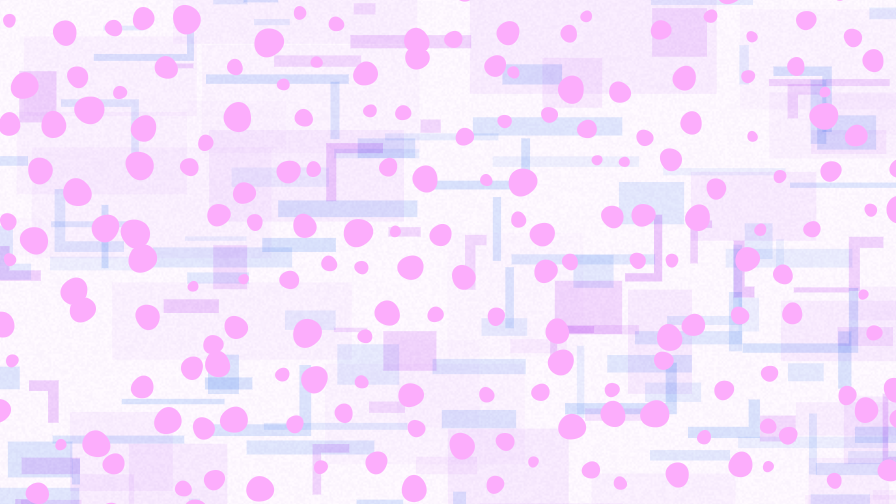
Write a Shadertoy shader that draws this pattern.

```glsl
// Pink confetti dots over a paper ground of translucent lilac and blue bars.
// Each layer is a jittered grid of boxes (some with an L-shaped leg) whose
// inks multiply; wobbly discs and a fine paper grain finish the pattern.

const vec3 PAPER  = vec3(0.992, 0.968, 0.997);
const vec3 WASH   = vec3(0.965, 0.915, 0.995);
const vec3 BLUE   = vec3(0.850, 0.905, 0.988);
const vec3 VIOLET = vec3(0.930, 0.800, 0.985);
const vec3 DOT    = vec3(0.990, 0.680, 0.990);

const float DOT_CELL   = 0.100;   // grid spacing, in canvas heights
const float DOT_MIN    = 0.010;
const float DOT_MAX    = 0.029;
const float DOT_JITTER = 0.74;
const float DOT_FILL   = 0.96;
const float GRAIN_FREQ = 270.0;
const float GRAIN      = 0.035;
const float CLUSTER    = 3.2;     // frequency of dense and empty regions

// Four random values per lattice point, without sine
vec4 hash4(vec2 p) {
    vec4 q = fract(p.xyxy * vec4(0.1031, 0.1030, 0.0973, 0.1099));
    q += dot(q, q.wzxy + 33.33);
    return fract((q.xxyz + q.yzzw) * q.zywx);
}

float valueNoise(vec2 p) {
    vec2 i = floor(p), f = fract(p);
    f = f * f * (3.0 - 2.0 * f);
    float low  = mix(hash4(i).x, hash4(i + vec2(1, 0)).x, f.x);
    float high = mix(hash4(i + vec2(0, 1)).x, hash4(i + vec2(1, 1)).x, f.x);
    return mix(low, high, f.y);
}

float boxDistance(vec2 p, vec2 halfSize) {
    vec2 d = abs(p) - halfSize;
    return max(d.x, d.y);
}

// Coverage of a shape with a one-pixel soft edge
float cover(float d) {
    return clamp(0.5 - d * iResolution.y, 0.0, 1.0);
}

// Multiplicative tint of scattered boxes; leg > 0 turns bars into L shapes
vec3 boxLayer(vec2 p, vec2 cell, vec2 minHalf, vec2 maxHalf, float leg,
              float density, vec2 strength, vec3 ink, float seed) {
    vec3 tint = vec3(1.0);
    vec2 home = floor(p / cell);
    for (int y = -1; y <= 1; y++)
    for (int x = -1; x <= 1; x++) {
        vec2 id = home + vec2(x, y);
        vec4 place = hash4(id + seed);
        vec4 style = hash4(id + seed + 57.0);
        float crowd = 2.0 * valueNoise(id * cell * CLUSTER + 11.0);
        if (style.x > density * crowd) continue;

        vec2 q = p - (id + place.xy) * cell;
        vec2 h = mix(minHalf, maxHalf, place.zw);
        float d = boxDistance(q, h);
        if (leg > 0.0) {
            vec2 side = sign(style.zw - 0.5);
            float reach = leg * mix(0.4, 1.0, place.x);
            vec2 corner = side * vec2(h.x - h.y, reach - h.y);
            d = min(d, boxDistance(q - corner, vec2(h.y, reach)));
        }
        float amount = mix(strength.x, strength.y, style.y);
        tint *= mix(vec3(1.0), ink, amount * cover(d));
    }
    return tint;
}

// Coverage of the scattered, slightly uneven discs
float dots(vec2 p) {
    float result = 0.0;
    float row = floor(p.y / DOT_CELL);
    for (int y = -1; y <= 1; y++) {
        float r = row + float(y);
        float stagger = 0.5 * mod(r, 2.0);
        float column = floor(p.x / DOT_CELL - stagger);
        for (int x = -1; x <= 1; x++) {
            vec2 id = vec2(column + float(x), r);
            vec4 rnd = hash4(id + 211.0);
            if (rnd.w > DOT_FILL) continue;
            vec2 centre = id + vec2(stagger, 0.0) + 0.5 + (rnd.xy - 0.5) * DOT_JITTER;
            vec2 q = p - centre * DOT_CELL;
            float a = atan(q.y, q.x);
            float wobble = 1.0 + 0.045 * sin(2.0 * a + 40.0 * rnd.x)
                               + 0.030 * sin(3.0 * a + 40.0 * rnd.y);
            float radius = mix(DOT_MIN, DOT_MAX, rnd.z) * wobble;
            result = max(result, cover(length(q) - radius));
        }
    }
    return result;
}

void mainImage(out vec4 fragColor, in vec2 fragCoord) {
    vec2 p = fragCoord / iResolution.y;
    vec3 color = PAPER;

    // Broad pale washes
    color *= boxLayer(p, vec2(0.30, 0.20), vec2(0.05, 0.03), vec2(0.26, 0.15), 0.0, 0.65, vec2(0.15, 0.70), WASH, 3.0);
    // Blue bars, uprights, blocks and hooks
    color *= boxLayer(p, vec2(0.22, 0.10), vec2(0.03, 0.004), vec2(0.15, 0.020), 0.0, 0.42, vec2(0.4, 1.0), BLUE, 101.0);
    color *= boxLayer(p, vec2(0.14, 0.22), vec2(0.006, 0.025), vec2(0.016, 0.085), 0.0, 0.25, vec2(0.4, 1.0), BLUE, 307.0);
    color *= boxLayer(p, vec2(0.25, 0.22), vec2(0.02, 0.015), vec2(0.065, 0.045), 0.0, 0.45, vec2(0.4, 1.0), BLUE, 409.0);
    color *= boxLayer(p, vec2(0.28, 0.24), vec2(0.04, 0.006), vec2(0.12, 0.014), 0.08, 0.40, vec2(0.6, 1.0), BLUE, 503.0);
    // Violet bars, blocks and hooks
    color *= boxLayer(p, vec2(0.22, 0.14), vec2(0.02, 0.003), vec2(0.12, 0.016), 0.0, 0.35, vec2(0.2, 0.8), VIOLET, 601.0);
    color *= boxLayer(p, vec2(0.24, 0.24), vec2(0.02, 0.015), vec2(0.08, 0.060), 0.0, 0.40, vec2(0.2, 0.7), VIOLET, 701.0);
    color *= boxLayer(p, vec2(0.26, 0.22), vec2(0.02, 0.005), vec2(0.07, 0.011), 0.07, 0.35, vec2(0.5, 1.0), VIOLET, 809.0);

    // Paper grain, then the flat dots on top
    float grain = valueNoise(p * GRAIN_FREQ) - 0.5;
    color += grain * GRAIN * vec3(0.8, 1.0, 0.4);
    color = mix(color, DOT, dots(p));
    fragColor = vec4(clamp(color, 0.0, 1.0), 1.0);
}
```
